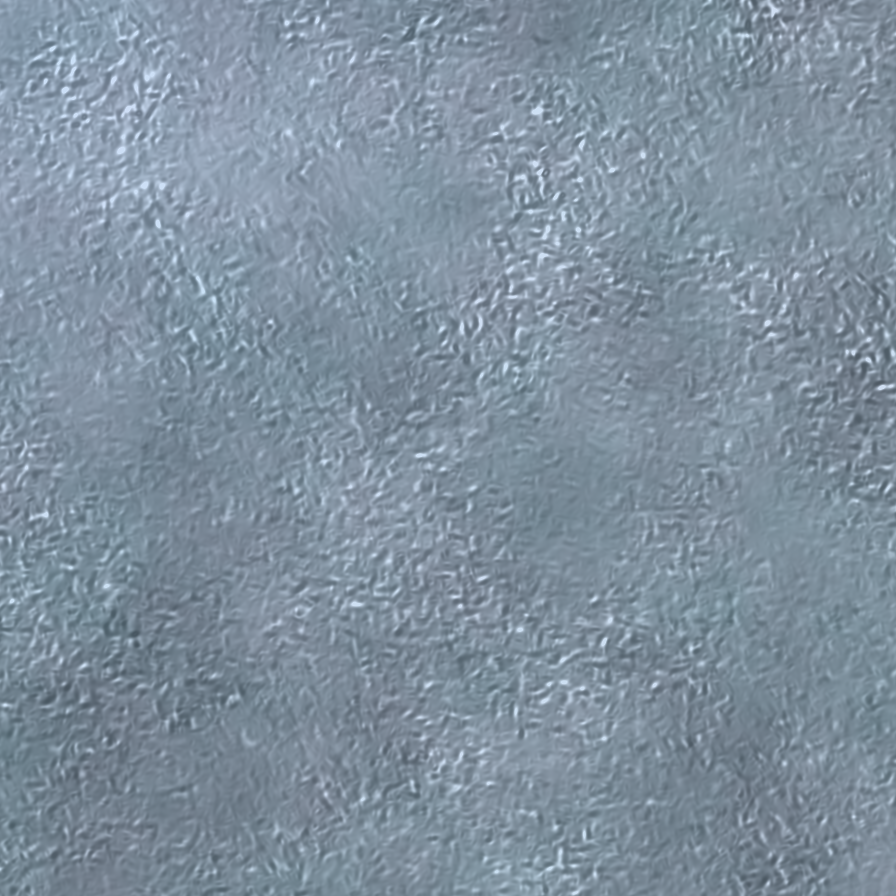
This texture is drawn by a Shadertoy shader. Its source:

```glsl
// Blue-grey rough stone surface: fine slanted grain in patches of varying contrast.

const vec3  DARK_SLATE    = vec3(0.36, 0.42, 0.463);
const vec3  PALE_BLUE     = vec3(0.69, 0.76, 0.825);
const vec3  TEAL_TINT     = vec3(-0.04, 0.02, 0.005);
const vec3  GLOW_TINT     = vec3(-0.005, 0.0, 0.02);
const vec2  GLOW_CENTER   = vec2(0.0, 1.0);
const float GLOW_FALLOFF  = 3.0;
const float GLOW_TONE     = 0.30;
const float BASE_TONE     = 0.33;
const float PATCH_TONE    = 0.58;
const float BLOTCH_TONE   = 0.24;
const float GRAIN_TONE    = 0.54;
const float GRAIN_SKEW    = 0.32;
const float GRAIN_CELLS   = 66.0;  // grain cells across the canvas
const float GRAIN_WAVES   = 1.05;  // light-dark cycles per cell
const float GRAIN_ANGLE   = 1.0;   // main stroke direction in radians
const float ANGLE_DRIFT   = 1.0;   // slow turning of the strokes
const float ANGLE_JITTER  = 2.1;   // spread between single strokes
const vec2  STROKE_TAPER  = vec2(5.2, 5.8);  // fading along and across a stroke
const float TAU           = 6.2831853;

// Integer hash: three random values in 0..1 for a cell and a seed
vec3 hash3(vec2 cell, int seed) {
    uvec3 v = uvec3(ivec3(ivec2(cell), seed)) * 1664525u + 1013904223u;
    v.x += v.y * v.z; v.y += v.z * v.x; v.z += v.x * v.y;
    v ^= v >> 16u;
    v.x += v.y * v.z; v.y += v.z * v.x; v.z += v.x * v.y;
    return vec3(v >> 8u) / 16777216.0;
}

float valueNoise(vec2 p, int seed) {
    vec2 cell = floor(p);
    vec2 f = fract(p);
    f = f * f * (3.0 - 2.0 * f);
    float low  = mix(hash3(cell, seed).x, hash3(cell + vec2(1, 0), seed).x, f.x);
    float high = mix(hash3(cell + vec2(0, 1), seed).x, hash3(cell + vec2(1, 1), seed).x, f.x);
    return mix(low, high, f.y);
}

float fbm(vec2 p, int seed) {
    float sum = 0.0;
    float weight = 0.5;
    for (int octave = 0; octave < 4; octave++) {
        sum += weight * valueNoise(p, seed + octave);
        p = mat2(1.6, 1.2, -1.2, 1.6) * p + 7.3;
        weight *= 0.6;
    }
    return sum / 1.088;
}

// Sum of short wave packets, each with its own stroke direction
float strokeGrain(vec2 p, float angle, int seed) {
    vec2 cell = floor(p);
    float sum = 0.0;
    for (int y = -1; y <= 1; y++)
    for (int x = -1; x <= 1; x++)
    for (int k = 0; k < 2; k++) {
        vec2 id = cell + vec2(x, y);
        vec3 place = hash3(id, seed + k);
        vec3 shape = hash3(id, seed + k + 2);
        vec2 d = p - id - place.xy;
        float a = angle + ANGLE_JITTER * (shape.x - 0.5);
        vec2 along = vec2(cos(a), sin(a));
        vec2 local = vec2(dot(d, along), dot(d, vec2(-along.y, along.x)));
        float envelope = exp(-dot(STROKE_TAPER, local * local));
        float waves = GRAIN_WAVES * mix(0.6, 1.3, shape.y);
        sum += (2.0 * place.z - 1.0) * envelope * cos(TAU * (waves * local.y + shape.z));
    }
    return sum;
}

void mainImage(out vec4 fragColor, in vec2 fragCoord) {
    vec2 uv = fragCoord / iResolution.y;

    // Broad light, patches and small blotches
    vec2 toGlow = uv - GLOW_CENTER;
    float glow = exp(-GLOW_FALLOFF * dot(toGlow, toGlow));
    float patches = fbm(uv * 5.0 + 3.0, 10) - 0.5;
    float blotches = fbm(uv * 26.0 + 1.0, 15) - 0.5;
    float tint = fbm(uv * 9.0 + 9.0, 20) - 0.5;

    // Grain: local direction and roughness
    float angle = GRAIN_ANGLE + ANGLE_DRIFT * (valueNoise(uv * 6.0, 30) - 0.5);
    float roughness = mix(0.35, 1.5, smoothstep(0.25, 0.78, fbm(uv * 8.0 + 5.0, 40)));
    roughness *= mix(0.85, 1.25, smoothstep(0.4, 1.0, uv.y));
    float grain = strokeGrain(uv * GRAIN_CELLS, angle, 50)
                + 0.4 * strokeGrain(uv * GRAIN_CELLS * 1.6, angle, 60);
    grain *= roughness;
    grain += GRAIN_SKEW * grain * grain;

    // Tone to colour
    float tone = BASE_TONE + GLOW_TONE * glow + PATCH_TONE * patches
               + BLOTCH_TONE * blotches + GRAIN_TONE * grain;
    tone = clamp(tone, -0.6, 1.35);
    vec3 color = mix(DARK_SLATE, PALE_BLUE, tone) + TEAL_TINT * tint + GLOW_TINT * glow;
    fragColor = vec4(clamp(color, 0.0, 1.0), 1.0);
}
```
